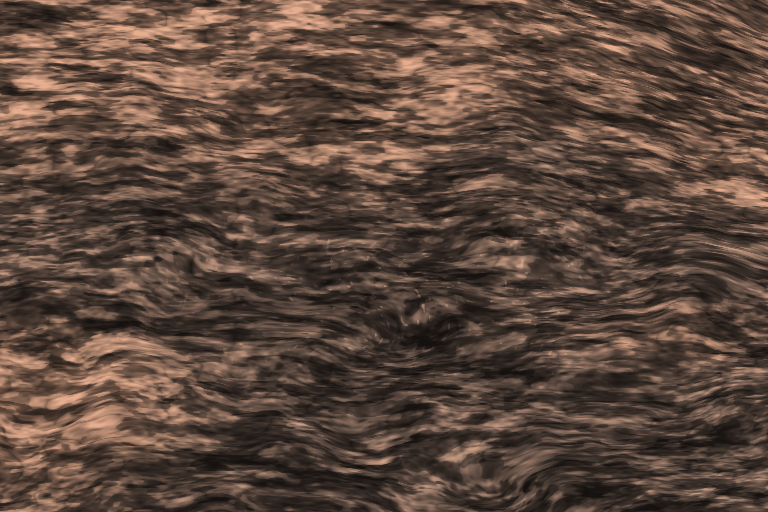
Reproduce this texture procedurally as a WebGL 2 fragment shader.

```glsl
#version 300 es
precision highp float;

#define EDDY_COUNT 9
#define EDDY_TWIST 0.9
#define WARP_AMOUNT 0.024
#define STREAK_SCALE vec2(15.0, 56.0)
#define RIPPLE_SCALE vec2(44.0, 125.0)
#define PATCH_SCALE vec2(3.6, 10.0)
#define CREST_SCALE vec2(7.0, 30.0)
#define EXPOSURE -1.03
#define CONTRAST 0.47
#define SHADE_TINT vec3(1.0, 0.815, 0.715)
#define GLOW_TINT vec3(1.0, 0.755, 0.62)

uniform vec2 u_resolution;
out vec4 fragColor;

float hash(vec2 cell) {
    vec3 h = fract(vec3(cell.xyx) * vec3(0.1031, 0.1030, 0.0973));
    h += dot(h, h.yzx + 33.33);
    return fract((h.x + h.y) * h.z);
}

// Signed value noise
float noise(vec2 p) {
    vec2 i = floor(p), f = fract(p);
    f = f * f * (3.0 - 2.0 * f);
    float low = mix(hash(i), hash(i + vec2(1, 0)), f.x);
    float high = mix(hash(i + vec2(0, 1)), hash(i + vec2(1, 1)), f.x);
    return 2.0 * mix(low, high, f.y) - 1.0;
}

float fbm(vec2 p, int octaves) {
    float sum = 0.0, gain = 1.0;
    for (int i = 0; i < octaves; i++) {
        sum += gain * noise(p);
        p = mat2(2.0, 0.06, -0.12, 2.0) * p + vec2(17.3, 9.1);
        gain *= 0.62;
    }
    return sum;
}

float blob(vec2 p, vec2 centre, vec2 radius) {
    vec2 d = (p - centre) / radius;
    return exp(-dot(d, d));
}

// Twist the surface around scattered flattened eddies
vec2 swirl(vec2 p) {
    for (int i = 0; i < EDDY_COUNT; i++) {
        float id = float(i);
        vec2 centre = vec2(1.5 * hash(vec2(id, 3.7)), 0.75 * hash(vec2(id, 8.2)));
        float radius = mix(0.07, 0.17, hash(vec2(id, 5.1)));
        vec2 d = (p - centre) * vec2(1.0, 2.0);
        float turn = EDDY_TWIST * (hash(vec2(id, 1.4)) - 0.5) * 2.0;
        float angle = turn * exp(-dot(d, d) / (radius * radius));
        float c = cos(angle), s = sin(angle);
        p = centre + mat2(c, s, -s, c) * d / vec2(1.0, 2.0);
    }
    return p;
}

// Bend the current and compress it toward the far edge
vec2 current(vec2 p) {
    vec2 q = swirl(p);
    float rough = mix(1.4, 0.6, p.y);
    q += WARP_AMOUNT * rough * vec2(fbm(p * vec2(3.0, 5.0), 2),
                                    fbm(p * vec2(4.0, 5.0) + 40.0, 2));
    q.y += 0.004 * rough * noise(p * vec2(19.0, 30.0) + 11.0);
    float side = max(p.x - 0.65, 0.0);
    q.y += mix(-0.12, 0.28, p.y) * side * side;
    q.y *= 1.0 + 0.2 * q.y;
    return q;
}

// Broad reflected light
float skyGlow(vec2 p) {
    float glow = -0.45 + 0.85 * smoothstep(0.48, 0.88, p.y);
    glow += 1.25 * blob(p, vec2(0.03, 0.2), vec2(0.32, 0.2));
    glow += 0.7 * blob(p, vec2(1.32, 0.37), vec2(0.2, 0.08));
    glow -= 0.6 * blob(p, vec2(1.05, 0.77), vec2(0.18, 0.07));
    return glow;
}

void main() {
    vec2 p = gl_FragCoord.xy / u_resolution.y;
    vec2 q = current(p);
    float glow = skyGlow(p + 0.5 * (q - p));

    // Patches, short streaks and fine ripples
    float tone = glow + 0.5 * fbm(q * PATCH_SCALE + 5.0, 3);
    float streak = fbm(q * STREAK_SCALE, 3);
    tone += 0.75 * streak + 0.7 * fbm(q * RIPPLE_SCALE + 71.0, 2);

    // Crisp facet edges
    tone += 0.7 * smoothstep(-0.12, 0.12, streak + 0.3 * noise(q * vec2(60.0, 90.0))) - 0.35;

    // Dark wave crests and thin creases
    float crest = fbm(q * CREST_SCALE + 23.0, 4);
    tone -= 1.0 * smoothstep(0.5, 0.68, crest);
    float crease = 1.0 - abs(noise(q * vec2(14.0, 48.0) + 57.0));
    tone -= 0.8 * pow(crease, 8.0) - 0.18;

    // Small pale glints in rough water
    float rough = blob(p, vec2(0.8, 0.42), vec2(0.5, 0.18));
    float glint = smoothstep(0.6, 0.9, noise(q * vec2(95.0, 140.0) + 31.0));
    tone += 1.1 * rough * glint;

    // Compress highlights and colour the surface
    tone -= 0.4 * max(tone - 1.3, 0.0);
    float light = clamp(exp(EXPOSURE + CONTRAST * tone), 0.08, 0.9);
    float warmth = smoothstep(-0.9, 0.9, glow + 0.35 * tone);
    fragColor = vec4(light * mix(SHADE_TINT, GLOW_TINT, warmth), 1.0);
}
```
